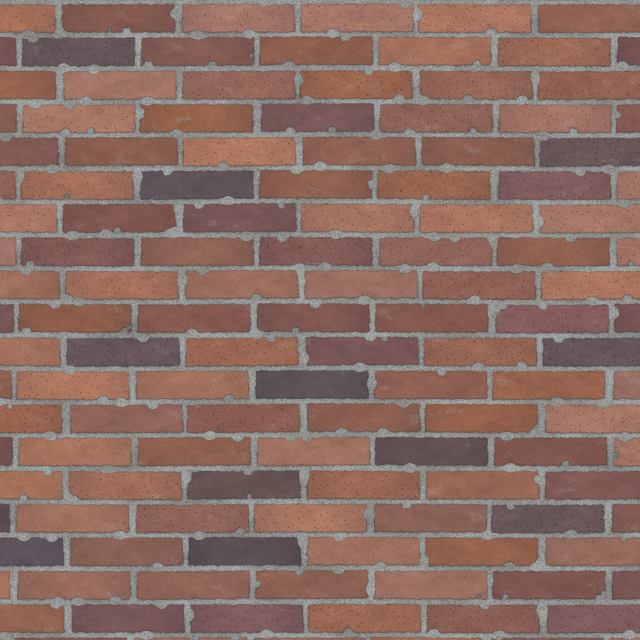
Write a Shadertoy shader that draws this texture.

```glsl
const vec2 GRID = vec2(5.38, 19.19);          // bricks across, courses up
const float FIRST_JOINT = 0.0078;             // height of the lowest bed joint
const vec2 JOINT = vec2(0.0105, 0.0088);      // mortar widths
const vec2 EVEN_SHIFT = vec2(0.575, 0.49);    // course offset at bottom, top
const vec2 ODD_SHIFT = vec2(0.105, 0.165);
const vec2 PLACE_JITTER = vec2(0.0035, 0.0012);
const float CORNER = 0.0022;
const float RAGGED = 0.0022;
const float CHIP_DEPTH = 0.007;
const float DARK_SHARE = 0.11;
const vec3 LIGHT_CLAY = vec3(0.64, 0.45, 0.38);
const vec3 MID_CLAY = vec3(0.575, 0.39, 0.325);
const vec3 RED_CLAY = vec3(0.51, 0.355, 0.335);
const vec3 DARK_CLAY = vec3(0.385, 0.33, 0.345);
const vec3 MORTAR = vec3(0.625, 0.64, 0.635);
const vec3 MORTAR_DIRT = vec3(0.47, 0.45, 0.435);

vec2 hash2(vec2 p) {
    vec3 q = fract(p.xyx * vec3(0.1031, 0.1030, 0.0973));
    q += dot(q, q.yzx + 33.33);
    return fract((q.xx + q.yz) * q.zy);
}

// Cellular noise: distance to the nearest scattered point
float cells(vec2 p) {
    vec2 base = floor(p);
    float nearest = 2.0;
    for (int y = -1; y <= 1; y++)
        for (int x = -1; x <= 1; x++) {
            vec2 c = base + vec2(x, y);
            nearest = min(nearest, distance(p, c + hash2(c)));
        }
    return nearest;
}

// Layered sines, each octave bent by the last, about -1 to 1
float waves(vec2 p) {
    float sum = 0.0, amp = 0.5;
    for (int i = 0; i < 4; i++) {
        sum += amp * sin(p.x + 1.3 * sin(p.y)) * cos(p.y + sum);
        p = mat2(1.6, 1.2, -1.2, 1.6) * p + 1.7;
        amp *= 0.6;
    }
    return sum;
}

float roundedBox(vec2 p, vec2 extent, float r) {
    vec2 e = abs(p) - extent + r;
    return length(max(e, 0.0)) + min(max(e.x, e.y), 0.0) - r;
}

vec3 clayTone(float pick) {
    if (pick < DARK_SHARE) return DARK_CLAY;
    float t = (pick - DARK_SHARE) / (1.0 - DARK_SHARE);
    vec3 tone = mix(RED_CLAY, MID_CLAY, smoothstep(0.22, 0.36, t));
    return mix(tone, LIGHT_CLAY, smoothstep(0.58, 0.72, t));
}

void mainImage(out vec4 fragColor, in vec2 fragCoord) {
    vec2 uv = fragCoord / iResolution.xy;
    float aa = 1.0 / iResolution.y;

    // Courses with a drifting half-bond
    vec2 grid = vec2(uv.x, uv.y - FIRST_JOINT + 0.0006 * sin(uv.x * 9.0)) * GRID;
    float course = floor(grid.y);
    vec2 shift = mod(course, 2.0) < 0.5 ? EVEN_SHIFT : ODD_SHIFT;
    grid.x -= mix(shift.x, shift.y, uv.y) + 0.025 * (hash2(vec2(course, 7.0)).x - 0.5);
    vec2 id = floor(grid);
    vec2 rnd = hash2(id + 31.0);
    vec2 rnd2 = hash2(id + 83.0);

    // Brick outline with ragged edges and chips
    vec2 p = (fract(grid) - 0.5) / GRID + (rnd2 - 0.5) * PLACE_JITTER;
    p.y += (rnd.y - 0.5) * 0.012 * p.x;
    float d = roundedBox(p, 0.5 / GRID - 0.5 * JOINT, CORNER);
    float rough = cells(uv * 110.0);
    d += RAGGED * (rough - 0.45) + 0.0006 * waves(uv * 190.0);
    d += CHIP_DEPTH * smoothstep(0.2, 0.05, cells(uv * 17.0 + 4.0));
    float brickMask = 1.0 - smoothstep(-aa, aa, d);

    // Fired clay: mottling, darker ends, pale scuffs, pits
    float grain = hash2(floor(uv * 512.0)).x - 0.5;
    float mottle = waves(uv * vec2(42.0, 60.0) + rnd * 40.0);
    float blotch = waves(uv * vec2(120.0, 150.0) + rnd2 * 30.0);
    vec3 clay = clayTone(rnd.x) * (1.0 + 0.1 * (rnd2.y - 0.5));
    clay += vec3(0.02, 0.0, -0.022) * (rnd2.x - 0.5) * 2.0;
    clay *= 1.0 + 0.07 * mottle + 0.04 * blotch + 0.07 * grain;
    float burnt = smoothstep(0.03, 0.09, abs(p.x) + 0.03 * mottle) * rnd.y;
    clay = mix(clay, clay * vec3(0.82, 0.84, 0.9), 0.6 * burnt);
    float scuff = smoothstep(0.45, 0.9, waves(uv * vec2(31.0, 55.0) + 9.0) + 0.3 * blotch);
    clay = mix(clay, MORTAR, 0.28 * scuff * (0.6 + grain));
    clay *= 1.0 - 0.25 * smoothstep(0.13, 0.04, cells(uv * 75.0 + 20.0)) * step(0.6, rnd2.y);
    clay *= 1.0 - 0.13 * smoothstep(-0.0025, 0.0, d);

    // Sandy mortar, dirtier in places and shaded under each brick
    float sand = cells(uv * 260.0);
    float dirt = 0.28 + 0.45 * waves(uv * vec2(24.0, 33.0)) + 0.55 * (sand - 0.4);
    vec3 mortar = mix(MORTAR, MORTAR_DIRT, clamp(dirt, 0.0, 1.0));
    mortar *= 1.0 + 0.16 * grain;
    float below = smoothstep(0.002, -0.002, p.y);
    mortar *= 1.0 - (0.1 + 0.28 * below) * exp(-max(d, 0.0) / 0.0014);

    fragColor = vec4(clamp(mix(mortar, clay, brickMask), 0.0, 1.0), 1.0);
}
```
